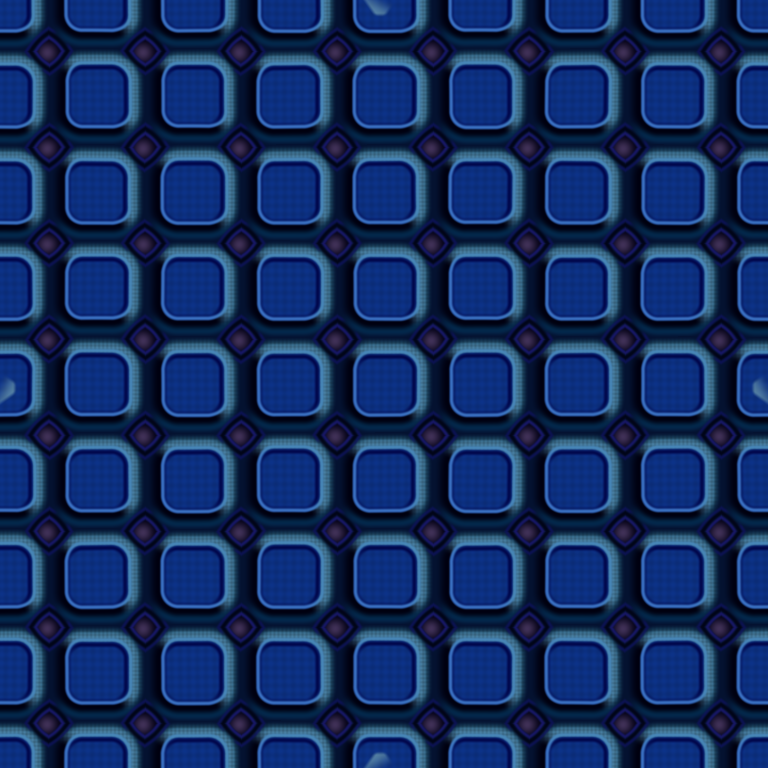
A WebGL 1 fragment shader for this pattern:

```glsl
precision highp float;
// Eight by eight embossed blue tiles with dark diamond studs at the cell corners.
// A rounded-box distance and its outward direction shade the rim, groove and
// slopes under light from the upper right; gradient noise bends the lattice.

uniform vec2 u_resolution;

const float REPEATS = 8.0;
const float TILE_HALF = 0.326;
const float CORNER_RADIUS = 0.175;

// Dot product of a lattice node's random direction with the offset from it.
float nodeSlope(vec2 node, vec2 offset) {
  vec2 wrapped = mod(node, REPEATS);
  float angle = 6.2832 * fract(sin(dot(wrapped, vec2(12.7, 31.1))) * 437.5);
  return dot(vec2(cos(angle), sin(angle)), offset);
}

// Gradient noise that wraps with the lattice.
float gradientNoise(vec2 p) {
  vec2 i = floor(p);
  vec2 f = p - i;
  vec2 u = f * f * (3.0 - 2.0 * f);
  vec2 e = vec2(1.0, 0.0);
  float low = mix(nodeSlope(i, f), nodeSlope(i + e.xy, f - e.xy), u.x);
  float high = mix(nodeSlope(i + e.yx, f - e.yx), nodeSlope(i + e.xx, f - e.xx), u.x);
  return mix(low, high, u.y);
}

// Soft line around zero.
float band(float x, float width) {
  float t = x / (2.0 * width);
  float s = clamp(1.0 - t * t, 0.0, 1.0);
  return s * s * s * s;
}

float fadeOut(float start, float end, float x) {
  return 1.0 - smoothstep(start, end, x);
}

// Fine woven grid, from -1 to 1.
float weave(vec2 p, float threads) {
  vec2 s = cos(6.2832 * threads * p);
  return 0.5 * (s.x + s.y);
}

// Ground between tiles, with the lit slope on the upper and right sides.
vec3 gapColour(float d, vec2 normal, float lit, vec2 p) {
  float bottom = smoothstep(0.3, 0.95, -normal.y);
  vec3 gap = mix(vec3(0.0, 0.0, 0.06), vec3(0.015, 0.07, 0.19),
                 smoothstep(0.03, 0.16, d));
  gap += vec3(0.0, 0.10, 0.13) * bottom * band(d - 0.115, 0.045);
  vec3 slope = mix(vec3(0.25, 0.44, 0.56), vec3(0.10, 0.27, 0.37),
                   smoothstep(0.06, 0.14, d));
  slope *= 1.0 + 0.12 * weave(p, 24.0);
  return mix(gap, slope, smoothstep(-0.4, 0.45, lit) * fadeOut(0.085, 0.175, d));
}

vec3 tileColour(vec2 p) {
  vec2 w = abs(p) - TILE_HALF + CORNER_RADIUS;
  vec2 outside = max(w, 0.0);
  float reach = length(outside);
  float d = reach + min(max(w.x, w.y), 0.0) - CORNER_RADIUS;
  vec2 normal = sign(p) * outside / max(reach, 0.001);
  float lit = 0.7071 * (normal.x + normal.y);
  float towardLight = smoothstep(-0.6, 0.6, lit);

  // Flat face with a faint weave.
  vec3 face = vec3(0.045, 0.185, 0.50) * (1.0 + 0.07 * weave(p, 11.0));
  vec3 colour = mix(face, gapColour(d, normal, lit, p),
                    smoothstep(-0.012, 0.022, d));

  // Dark groove on the lit sides, then the bright rim.
  float groove = band(d + 0.032, 0.025) * mix(0.45, 1.0, towardLight);
  colour = mix(colour, vec3(0.005, 0.03, 0.30), groove);
  vec3 rim = mix(vec3(0.24, 0.46, 0.78), vec3(0.28, 0.53, 0.73), towardLight);
  float rimOffset = mix(-0.010, 0.020, towardLight);
  return mix(colour, rim, 0.92 * band(d - rimOffset, 0.021));
}

// Recessed stud: purple outline, core lit on its lower left wall.
vec3 addDiamond(vec3 colour, vec2 p) {
  float d = 0.3 * length(p) + 0.495 * (abs(p.x) + abs(p.y)) - 0.113;

  // Dark moat and a broken outer line on the upper left and lower right.
  colour = mix(colour, vec3(0.0, 0.0, 0.06), 0.75 * band(d - 0.04, 0.024));
  float broken = smoothstep(0.05, 0.13, 0.7071 * abs(p.x - p.y));
  colour = mix(colour, vec3(0.06, 0.07, 0.38), 0.65 * broken * band(d - 0.075, 0.018));

  float glow = fadeOut(0.0, 0.15, length(p + vec2(0.02, 0.015)));
  vec3 core = mix(vec3(0.02, 0.01, 0.09), vec3(0.25, 0.19, 0.34), glow);
  colour = mix(colour, core, fadeOut(-0.03, 0.005, d));
  return mix(colour, vec3(0.10, 0.09, 0.42), 0.85 * band(d, 0.018));
}

// Pale lopsided wedge; x runs along the canvas edge, y is the depth inward.
float wedge(vec2 p) {
  float side = abs(p.x + 0.04) + 0.7 * p.y - 0.16;
  float body = fadeOut(-0.03, 0.03, side) * fadeOut(0.13, 0.18, p.y);
  return body * smoothstep(-0.04, 0.2, p.y - 0.6 * p.x);
}

void main() {
  vec2 grid = gl_FragCoord.xy / u_resolution * REPEATS;
  vec2 bend = vec2(gradientNoise(grid + 0.5), gradientNoise(grid + vec2(3.5, 5.5)));
  vec2 bent = grid + 0.018 * bend - vec2(0.012, -0.004);

  vec3 colour = tileColour(fract(bent + 0.5) - 0.5);
  colour = addDiamond(colour, fract(bent + vec2(0.0, 0.03)) - 0.5);

  // Chips where the middle row and column meet the canvas edge.
  vec2 middle = grid - 0.5 * REPEATS;
  vec2 depth = 0.5 * REPEATS - abs(middle);
  float chip = max(wedge(vec2(middle.x, depth.y)), wedge(vec2(middle.y, depth.x)));
  colour = mix(colour, vec3(0.42, 0.60, 0.68), 0.75 * chip);

  gl_FragColor = vec4(colour, 1.0);
}
```
